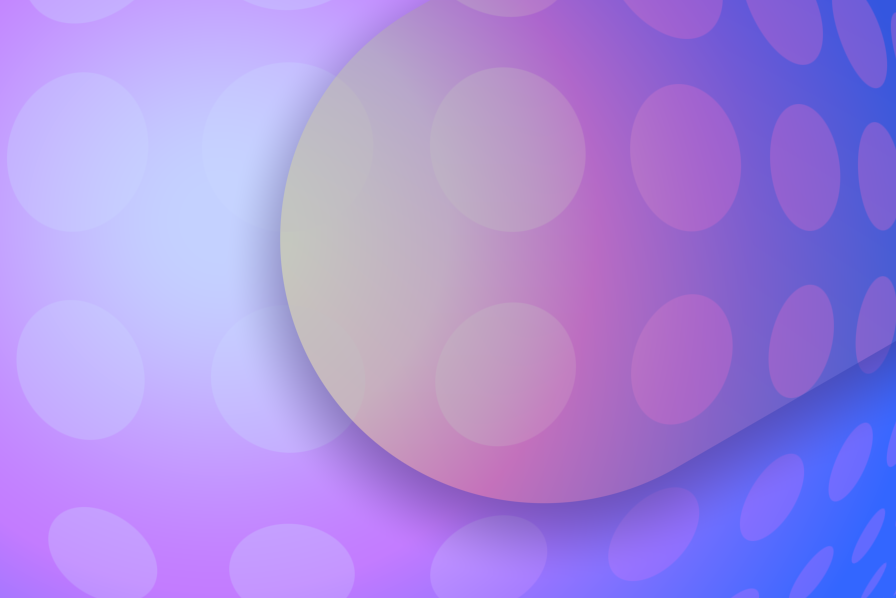
Give the GLSL for this background, as a WebGL 2 fragment shader.

```glsl
#version 300 es
// Violet-to-blue glow with lens-bent dots and a tinted glass capsule casting a soft shadow.
precision highp float;

uniform vec2 u_resolution;
out vec4 fragColor;

// All lengths are in canvas heights.
const vec2 GLOW_CENTER = vec2(0.37, 0.63);
const vec2 LENS_CENTER = vec2(0.547, 0.619);
const float LENS_RADIUS = 1.191;
const vec2 GRID_ORIGIN = vec2(-0.068, 0.139);
const vec2 GRID_CELL = vec2(0.389, 0.4025);
const vec2 PANEL_START = vec2(0.910, 0.600);
const vec2 PANEL_AXIS = vec2(0.866, 0.5);
const float PANEL_RADIUS = 0.4415;

const vec3 PALE = vec3(0.77, 0.82, 1.0);
const vec3 VIOLET = vec3(0.765, 0.48, 1.0);
const vec3 BLUE = vec3(0.20, 0.40, 1.0);
const vec3 SHADOW = vec3(0.20, 0.14, 0.38);

float ramp(float from, float to, float x) {
    return clamp((x - from) / (to - from), 0.0, 1.0);
}

// Antialiased coverage of a signed distance.
float cover(float dist, float pixel) {
    return 1.0 - smoothstep(-0.75 * pixel, 0.75 * pixel, dist);
}

// Round-ended band that runs on without end along its axis.
float capsule(vec2 p, vec2 start, vec2 axis, float radius) {
    vec2 q = p - start;
    return length(q - axis * max(dot(q, axis), 0.0)) - radius;
}

// Flattens a spherical bulge into plane coordinates.
vec2 unbend(vec2 p, vec2 center, float radius) {
    vec2 q = p - center;
    return q / sqrt(max(1.0 - dot(q, q) / (radius * radius), 0.02));
}

// Repeated discs whose size grows with each row upward.
float dots(vec2 q, vec2 origin, vec2 cell) {
    vec2 id = round((q - origin) / cell);
    vec2 local = q - origin - id * cell;
    return length(local) - (0.146 + 0.0125 * id.y);
}

vec3 backdrop(float d) {
    vec3 color = mix(PALE, VIOLET, smoothstep(0.04, 0.67, d));
    return mix(color, BLUE, ramp(0.62, 1.2, d));
}

vec3 glass(float d, float height) {
    vec3 color = mix(vec3(0.77, 0.78, 0.75), vec3(0.75, 0.67, 0.77), ramp(0.12, 0.38, d));
    color = mix(color, vec3(0.72, 0.42, 0.77), ramp(0.38, 0.63, d));
    color = mix(color, vec3(0.48, 0.37, 0.81), ramp(0.63, 0.89, d));
    color = mix(color, vec3(0.25, 0.36, 0.84), ramp(0.89, 1.16, d));
    // Warmer toward the lower edge
    return color + (0.6 - height) * vec3(0.12, 0.06, -0.09);
}

void main() {
    vec2 p = gl_FragCoord.xy / u_resolution.y;
    float pixel = 1.0 / u_resolution.y;
    float glowDist = distance(p, GLOW_CENTER);

    // Soft shadow, dropped below the panel
    vec3 color = backdrop(glowDist);
    float panelDist = capsule(p, PANEL_START, PANEL_AXIS, PANEL_RADIUS);
    float shadowDist = capsule(p + vec2(0.0, 0.04), PANEL_START, PANEL_AXIS, PANEL_RADIUS);
    float shade = 0.44 * (1.0 - smoothstep(-0.07, 0.095, shadowDist));

    // Dots, pale near the glow and violet far from it
    float dotDist = dots(unbend(p, LENS_CENTER, LENS_RADIUS), GRID_ORIGIN, GRID_CELL);
    float dotMask = cover(dotDist, max(fwidth(dotDist), 0.0001));
    vec3 dotColor = mix(vec3(0.79, 0.85, 1.0), vec3(0.81, 0.45, 1.0), smoothstep(0.55, 0.95, glowDist));
    color = mix(color, dotColor, 0.30 * dotMask);
    color = mix(color, SHADOW, shade);

    // Glass panel with the dots showing through
    vec3 panel = glass(glowDist, p.y);
    vec3 seenDot = mix(vec3(0.76, 0.75, 0.76), vec3(0.88, 0.42, 0.80), smoothstep(0.50, 0.85, glowDist));
    panel = mix(panel, seenDot, 0.32 * dotMask);
    color = mix(color, panel, cover(panelDist, pixel));

    fragColor = vec4(color, 1.0);
}
```
